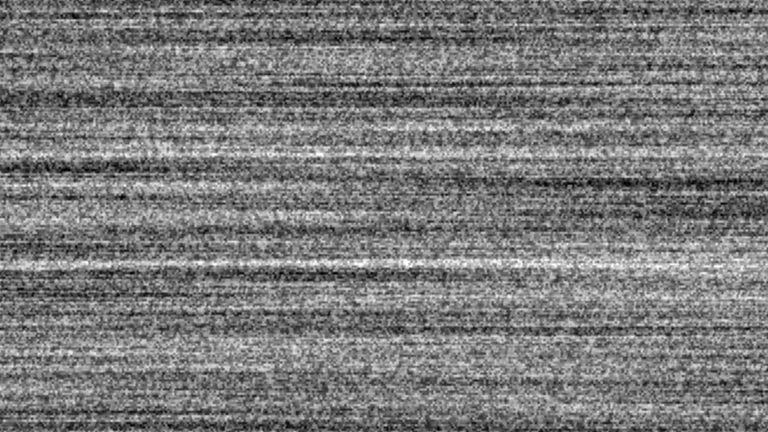
A Shadertoy shader for this texture:

```glsl
// Brushed grey metal: long horizontal streaks under a fine speckled grain.
// Both come from one smooth noise whose rows are shifted sideways at random,
// stretched far along x for the streaks and left almost square for the grain.

float hash(vec2 cell) {
    vec3 q = fract(vec3(cell.xyx) * 0.1031);
    q += dot(q, q.yzx + 33.33);
    return fract((q.x + q.y) * q.z);
}

// Smooth 1D noise along one row, with its own sideways shift
float rowNoise(float x, float row) {
    x += 7.0 * hash(vec2(row, 91.0));
    float cell = floor(x);
    return mix(hash(vec2(cell, row)), hash(vec2(cell + 1.0, row)),
               smoothstep(0.0, 1.0, x - cell));
}

// Blend of neighbouring rows, centred on zero
float brushNoise(vec2 p) {
    float row = floor(p.y);
    return mix(rowNoise(p.x, row), rowNoise(p.x, row + 1.0),
               smoothstep(0.0, 1.0, p.y - row)) - 0.5;
}

// Streaks from broad bands down to hairlines
float streaks(vec2 p) {
    float sum = 0.14 * brushNoise(p * vec2(0.6, 9.0) + 11.0);
    sum += 0.27 * brushNoise(p * vec2(0.8, 33.0) + 23.0);
    sum += 0.29 * brushNoise(p * vec2(1.1, 87.0) + 37.0);
    sum += 0.27 * brushNoise(p * vec2(1.6, 191.0) + 53.0);
    return sum;
}

// Fine speckle with a softer, slightly larger layer
float grain(vec2 p) {
    return 0.44 * brushNoise(p * vec2(185.0, 193.0) + 300.0)
         + 0.22 * brushNoise(p * vec2(98.0, 117.0) + 700.0);
}

void mainImage(out vec4 fragColor, in vec2 fragCoord) {
    vec2 p = fragCoord / iResolution.y;
    float grey = 0.482 + streaks(p) + grain(p);
    fragColor = vec4(vec3(clamp(grey, 0.0, 1.0)), 1.0);
}
```
